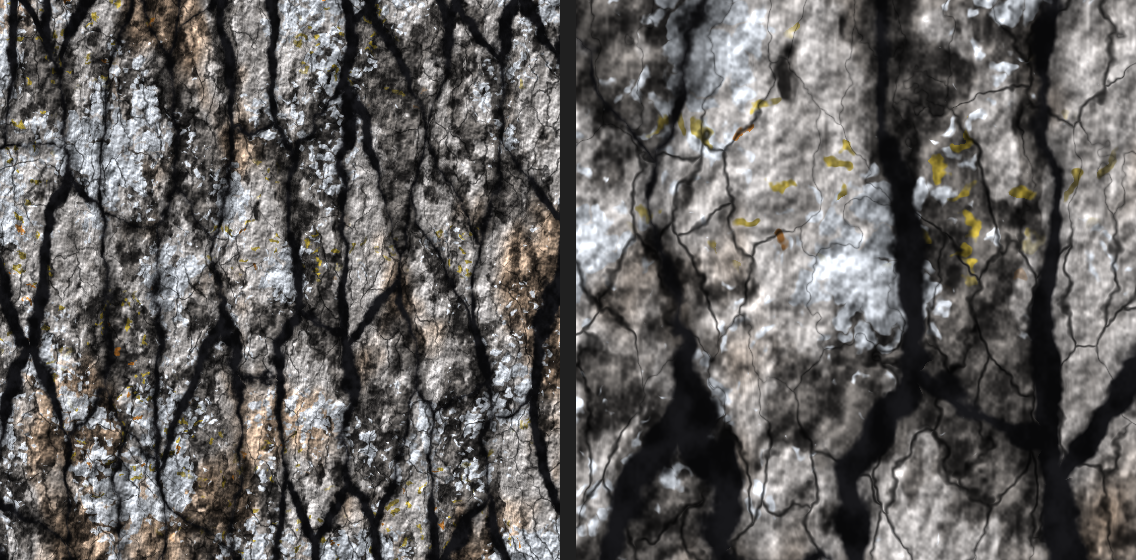
Left: the whole. Right: its middle third, enlarged.
A WebGL 1 fragment shader for this texture:

```glsl
precision highp float;
// Weathered tree bark: tall plates split by dark fissures, with pale wood and lichen crusts.
uniform vec2 u_resolution;

const vec2 PLATE_SCALE = vec2(10.0, 3.0);    // plates across and up the canvas
const vec2 CRACK_SCALE = vec2(30.0, 13.0);   // hairline cracks inside the plates
const vec2 GRAIN_SCALE = vec2(66.0, 54.0);
const vec2 FIBRE_SCALE = vec2(95.0, 16.0);
const float FISSURE_HALF_WIDTH = 0.0095;
const float CRACK_HALF_WIDTH = 0.0016;
const float LICHEN_SCALE = 62.0;
const float SPECK_SCALE = 75.0;
const float RELIEF = 1.1;

const vec3 FISSURE = vec3(0.060, 0.060, 0.068);
const vec3 BARK_DARK = vec3(0.120, 0.115, 0.113);
const vec3 BARK_LIGHT = vec3(0.480, 0.462, 0.448);
const vec3 WOOD_DARK = vec3(0.470, 0.455, 0.445);
const vec3 WOOD_LIGHT = vec3(0.830, 0.815, 0.810);
const vec3 LICHEN_DARK = vec3(0.500, 0.520, 0.545);
const vec3 LICHEN_LIGHT = vec3(0.800, 0.825, 0.860);
const vec3 RUST_TINT = vec3(1.08, 0.96, 0.84);
const vec3 YELLOW = vec3(0.60, 0.52, 0.16);
const vec3 ORANGE = vec3(0.68, 0.40, 0.12);

vec2 hash2(vec2 p) {
  vec3 a = fract(p.xyx * vec3(0.1031, 0.1030, 0.0973));
  a += dot(a, a.yzx + 33.33);
  return fract((a.xx + a.yz) * a.zy);
}

float noise(vec2 p) {
  vec2 i = floor(p), f = fract(p);
  f = f * f * (3.0 - 2.0 * f);
  vec2 e = vec2(1.0, 0.0);
  return mix(mix(hash2(i).x, hash2(i + e).x, f.x),
             mix(hash2(i + e.yx).x, hash2(i + e.xx).x, f.x), f.y);
}

float fbm(vec2 p) {
  float sum = 0.0, weight = 0.5;
  for (int k = 0; k < 4; k++) {
    sum += weight * noise(p);
    p = p * 2.03 + 17.3;
    weight *= 0.55;
  }
  return sum / 1.01;
}

vec2 cellPoint(vec2 cell) { return 0.08 + 0.84 * hash2(cell + 51.0); }

// Nearest cell: offset to its point in xy, its random id in z.
vec3 nearestCell(vec2 x) {
  vec2 base = floor(x);
  vec3 best = vec3(8.0, 8.0, 0.0);
  for (int j = -1; j <= 1; j++)
    for (int i = -1; i <= 1; i++) {
      vec2 cell = base + vec2(i, j);
      vec2 r = cell + cellPoint(cell) - x;
      if (dot(r, r) < dot(best.xy, best.xy)) best = vec3(r, hash2(cell + 9.0).y);
    }
  return best;
}

// Border of stretched cells: canvas distance, steepness of the border, cell id.
vec3 cellBorder(vec2 p, vec2 scale) {
  vec2 x = p * scale, base = floor(x);
  vec3 home = nearestCell(x), border = vec3(8.0, 1.0, home.z);
  for (int j = -2; j <= 2; j++)
    for (int i = -2; i <= 2; i++) {
      vec2 cell = base + vec2(i, j);
      vec2 r = cell + cellPoint(cell) - x, across = r - home.xy;
      if (dot(across, across) > 0.0001) {
        vec2 normal = normalize(across), slope = normal * scale;
        float d = dot(0.5 * (home.xy + r), normal) / length(slope);
        if (d < border.x) border.xy = vec2(d, abs(slope.x) / length(slope));
      }
    }
  return border;
}

void main() {
  float side = min(u_resolution.x, u_resolution.y);
  vec2 p = gl_FragCoord.xy / side;
  float soft = 0.0012 + 0.7 / side;

  // Bent coordinates make every edge ragged.
  vec2 bend = vec2(fbm(p * vec2(9.0, 6.0)), fbm(p * vec2(8.0, 7.0) + 40.0)) - 0.5;
  vec2 ragged = vec2(fbm(p * 42.0 + 7.0), fbm(p * 42.0 + 90.0)) - 0.5;
  vec2 q = p + bend * vec2(0.07, 0.10) + ragged * vec2(0.012, 0.022);

  vec3 plate = cellBorder(q, PLATE_SCALE);
  vec3 crack = cellBorder(q + ragged * 0.014, CRACK_SCALE);

  // Grain, relief lit from the upper left, and upright fibres.
  vec2 g = p * GRAIN_SCALE;
  float rough = fbm(g);
  float relief = rough - fbm(g + vec2(-0.12, 0.17));
  float grain = smoothstep(0.22, 0.78, rough);
  float fibre = smoothstep(0.2, 0.8, fbm(q * FIBRE_SCALE));

  // Dark bark with patches of pale bare wood.
  float cover = 0.55 * fbm(q * vec2(17.0, 7.0) + 3.0) + 0.45 * fbm(p * vec2(48.0, 34.0) + 60.0);
  cover += 0.16 * (plate.z - 0.5) + 0.05 * smoothstep(0.0, 0.03, plate.x);
  float pale = smoothstep(0.49, 0.57, cover);
  vec3 wood = mix(WOOD_DARK, WOOD_LIGHT, 0.55 * fibre + 0.45 * grain);
  vec3 color = mix(mix(BARK_DARK, BARK_LIGHT, grain), wood, pale);
  color *= mix(vec3(1.0), RUST_TINT, smoothstep(0.54, 0.72, fbm(p * vec2(7.0, 4.0) + 25.0)));

  // Lobed lichen crusts gathered in colonies.
  float lobe = length(nearestCell(p * LICHEN_SCALE + ragged * 2.0).xy);
  float reach = 0.06 + 2.8 * (fbm(p * vec2(10.0, 8.0) + 11.0) - 0.5);
  float lichen = 1.0 - smoothstep(reach - 0.1, reach + 0.1, lobe + 0.5 * (0.5 - rough));
  color = mix(color, mix(LICHEN_DARK, LICHEN_LIGHT, grain + 0.35 - 0.6 * lobe), 0.9 * lichen);

  // Sparse yellow and orange specks.
  vec3 speck = nearestCell(p * SPECK_SCALE + ragged * 3.0);
  float colony = smoothstep(0.52, 0.62, fbm(p * 5.0 + 73.0));
  float dot1 = step(0.86, speck.z) * colony * (1.0 - smoothstep(0.22, 0.42, length(speck.xy)));
  color = mix(color, mix(YELLOW, ORANGE, step(0.98, speck.z)) * (0.6 + 0.6 * grain), 0.8 * dot1);
  color *= 1.0 + RELIEF * relief * 2.0;

  // Hairline cracks, shaded plate rims and deep fissures.
  float hairWidth = CRACK_HALF_WIDTH * smoothstep(0.35, 0.65, noise(p * 16.0 + 30.0));
  float hair = 1.0 - smoothstep(hairWidth - soft, hairWidth + soft, crack.x);
  color *= 1.0 - 0.65 * hair;
  color *= mix(0.55, 1.0, smoothstep(0.002, 0.022, plate.x));
  float opening = mix(0.15, 1.0, smoothstep(0.25, 0.7, noise(p * vec2(9.0, 5.0) + 5.0)));
  float width = FISSURE_HALF_WIDTH * opening * mix(0.3, 1.0, plate.y);
  float gap = 1.0 - smoothstep(width - soft, width + 2.0 * soft, plate.x + 0.008 * (rough - 0.5));
  color = mix(color, FISSURE * (0.5 + grain), gap);

  gl_FragColor = vec4(clamp(color, 0.0, 1.0), 1.0);
}
```
